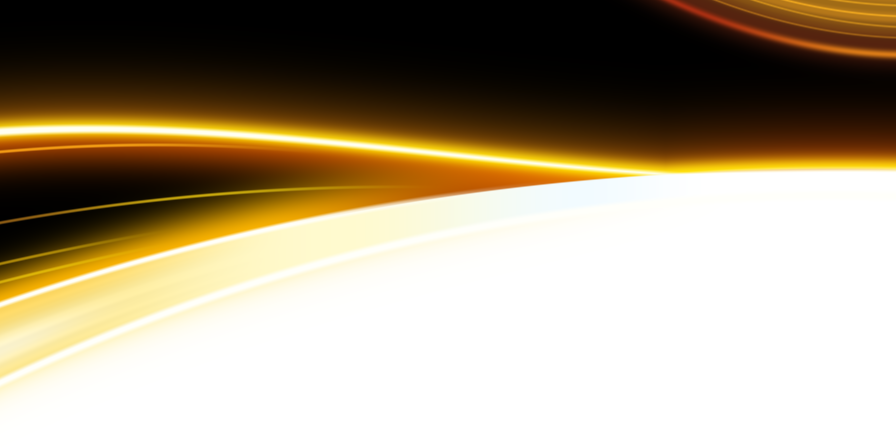
Write a WebGL 2 fragment shader that draws this background.

```glsl
#version 300 es
precision highp float;
// Golden light ribbons sweeping from black into a white field.
uniform vec2 u_resolution;
out vec4 fragColor;

float hash(float n) {
    return fract(sin(n * 127.1) * 43758.5453);
}

float noise(float t) {
    float f = fract(t);
    return mix(hash(floor(t)), hash(floor(t) + 1.0), f * f * (3.0 - 2.0 * f));
}

// Height of a cubic curve with coefficients k.
float curve(float x, vec4 k) {
    return k.x + x * (k.y + x * (k.z + x * k.w));
}

float bell(float d, float width) {
    return exp(-d * d / (width * width));
}

float stroke(float d, float halfWidth, float soft) {
    return 1.0 - smoothstep(halfWidth - soft, halfWidth + soft, abs(d));
}

vec3 screen(vec3 a, vec3 b) {
    return 1.0 - (1.0 - a) * (1.0 - clamp(b, 0.0, 1.0));
}

// Glow above the upper edge.
vec3 upperGlow(float d, float x) {
    float right = smoothstep(1.2, 1.9, x);
    vec3 amber = mix(vec3(0.85, 0.48, 0.03), vec3(0.9, 0.36, 0.02), right);
    vec3 col = amber * exp(-d / 0.062) * (1.0 - smoothstep(0.1, 0.28, d));
    return screen(col, vec3(1.0, 0.8, 0.02) * bell(d, 0.024));
}

// Dark wedge lit from the upper line and from the beam.
vec3 wedge(float below, float above, float x) {
    float far = smoothstep(0.55, 1.15, x);
    vec3 col = vec3(0.78, 0.31, 0.0) * bell(below, 0.075);
    vec3 gold = mix(vec3(0.98, 0.7, 0.0), vec3(0.6, 0.22, 0.0), far);
    col = screen(col, gold * bell(above, 0.07 + 0.02 * x));
    return screen(col, vec3(1.0, 0.8, 0.0) * bell(below, 0.019));
}

// Fine curved filaments inside the wedge.
vec3 filaments(vec2 p, float soft) {
    float low = p.y - curve(p.x, vec4(0.5026, 0.1806, -0.1015, 0.0));
    float high = p.y - curve(p.x, vec4(0.661, 0.089, -0.128, 0.0));
    vec3 tint = mix(vec3(0.55, 0.36, 0.08), vec3(0.75, 0.62, 0.05), smoothstep(0.0, 0.4, p.x));
    vec3 col = tint * stroke(low, 0.003, soft) * (1.0 - smoothstep(0.45, 1.0, p.x));
    col += vec3(0.9, 0.5, 0.08) * stroke(high, 0.003, soft) * (1.0 - smoothstep(0.2, 0.75, p.x));
    for (int i = 0; i < 2; i++) {
        float k = float(i);
        float d = p.y - curve(p.x, vec4(0.411 - 0.041 * k, 0.225 + 0.03 * k, -0.07, 0.0));
        col += vec3(0.6, 0.45, 0.03) * stroke(d, 0.003, soft) * (1.0 - smoothstep(0.05, 0.4, p.x));
    }
    return col;
}

// Pale ribbon; t runs from its lower to its upper edge.
vec3 ribbon(float t, float x) {
    vec3 col = mix(vec3(1.0, 0.91, 0.54), vec3(1.0, 0.98, 0.81), smoothstep(0.0, 0.75, x));
    col = mix(col, vec3(0.95, 0.985, 1.0), smoothstep(0.75, 1.3, x));
    float left = 1.0 - smoothstep(0.1, 0.65, x);
    col = mix(col, vec3(0.98, 0.8, 0.28), 0.65 * left * smoothstep(0.55, 0.95, t));
    float sheen = bell(t - 0.42, 0.22) * (1.0 - smoothstep(0.0, 0.35, x));
    col = mix(col, vec3(1.0, 0.99, 0.92), 0.75 * sheen);
    col += 0.06 * (noise(t * 14.0) - 0.5) * left;
    return mix(col, vec3(1.0), smoothstep(1.3, 1.6, x));
}

// Striped arc in the upper right corner.
vec3 cornerArc(vec2 p, float soft) {
    float u = 2.0 - p.x;
    float e = p.y - curve(u, vec4(0.878, 0.03, 0.42, 0.0));
    float right = smoothstep(0.45, 0.05, u);
    vec3 col = vec3(0.2, 0.07, 0.03) * bell(min(e, 0.0), 0.035);
    vec3 fill = mix(vec3(0.34, 0.14, 0.06), vec3(0.72, 0.48, 0.1), smoothstep(0.02, 0.09, e));
    fill *= 0.85 + 0.3 * noise(e * 90.0);
    col = mix(col, fill, smoothstep(-0.005, 0.012, e));
    vec3 rim = mix(vec3(0.65, 0.18, 0.07), vec3(0.85, 0.48, 0.09), right);
    col = mix(col, rim, bell(e, 0.009));
    for (int i = 0; i < 4; i++) {
        float k = float(i);
        float d = e - 0.038 - 0.024 * k - u * 0.05 * hash(k + 3.0);
        col += vec3(0.24, 0.19, 0.02) * stroke(d, 0.002, soft);
    }
    return col;
}

void main() {
    vec2 p = gl_FragCoord.xy / u_resolution * vec2(2.0, 1.0);
    float x = p.x;
    float soft = 1.2 / u_resolution.y;
    float crest = curve(x, vec4(0.706, 0.0599, -0.1671, 0.0564));
    float beam = curve(x, vec4(0.32, 0.345, -0.11, 0.0065));
    float base = curve(x, vec4(0.146, 0.472, -0.146, 0.007));
    float top = max(crest, beam);

    // Dark upper area and wedge
    vec3 glow = screen(upperGlow(max(p.y - top, 0.0), x), cornerArc(p, soft));
    vec3 inner = screen(wedge(crest - p.y, p.y - beam, x), filaments(p, soft));
    vec3 col = mix(inner, glow, smoothstep(-soft, soft, p.y - top));
    float crestLine = stroke(p.y - crest, 0.0085 - 0.003 * x, soft + 0.003);
    col = mix(col, vec3(1.0, 1.0, 0.95), crestLine * (1.0 - smoothstep(1.45, 1.6, x)));

    // Ribbon and white field
    float edge = soft + 0.006 * smoothstep(1.4, 1.8, x);
    float t = clamp((p.y - base) / (beam - base), 0.0, 1.0);
    col = mix(col, ribbon(t, x), smoothstep(edge, -edge, p.y - beam));
    float shade = 0.6 * exp(-max(base - p.y, 0.0) / 0.028) * (1.0 - smoothstep(0.2, 1.7, x));
    vec3 field = mix(vec3(1.0), vec3(1.0, 0.9, 0.42), shade);
    col = mix(col, field, smoothstep(soft, -soft, p.y - base));

    // Bright ribbon borders
    float borders = max(stroke(p.y - beam, 0.006, soft + 0.002) * (1.0 - smoothstep(0.6, 1.3, x)),
                        stroke(p.y - base, 0.009, soft + 0.004));
    fragColor = vec4(mix(col, vec3(1.0, 1.0, 0.98), borders), 1.0);
}
```
